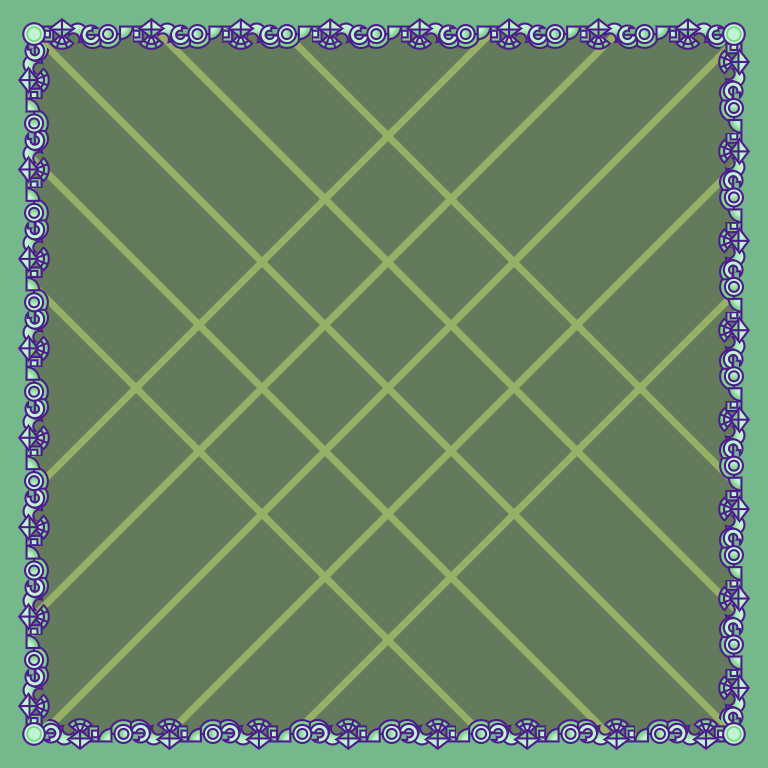
This pattern is drawn by a WebGL 1 fragment shader. Its source:

```glsl
precision highp float;
// A dark square panel crossed by five diagonal bars each way, on a mint ground.
// Its edge carries a chain of inked fans, discs and crescents: one tile of distance
// shapes repeated along a side, and the side turned four times about the centre.

uniform vec2 u_resolution;

// Lengths are in units of half the chain's height; UNIT is that height on the canvas.
#define UNIT 0.01953
#define PANEL_HALF 23.33
#define TILE 5.962
#define FIRST_FAN -21.47
#define GRID_STEP 5.94
#define GRID_HALF_WIDTH 0.24
#define GRID_SHIFT vec2(0.267, -0.267)
#define INK_HALF_WIDTH 0.07

const vec3 GROUND = vec3(0.455, 0.72, 0.55);
const vec3 PANEL = vec3(0.39, 0.48, 0.36);
const vec3 BAR = vec3(0.59, 0.69, 0.40);
const vec3 INK = vec3(0.30, 0.11, 0.55);
const vec3 LEAF = vec3(0.50, 0.82, 0.54);
const vec3 MINT = vec3(0.75, 0.96, 0.82);

// Smoothed coverage of a signed distance, one pixel wide.
float cover(float d) {
  return clamp(0.5 - d * UNIT * min(u_resolution.x, u_resolution.y), 0.0, 1.0);
}

vec3 inkLine(vec3 base, float d) {
  return mix(base, INK, cover(abs(d) - INK_HALF_WIDTH));
}

vec3 paint(vec3 base, float d, vec3 fill) {
  return inkLine(mix(base, fill, cover(d)), d);
}

float box(vec2 p, vec2 halfSize) {
  vec2 d = abs(p) - halfSize;
  return max(d.x, d.y);
}

float disc(vec2 p, float radius) {
  return length(p) - radius;
}

// Distance to the nearest of five bars in each diagonal direction.
float lattice(vec2 p) {
  p -= GRID_SHIFT;
  vec2 across = vec2(p.x + p.y, p.x - p.y) * 0.7071;
  vec2 index = clamp(floor(across / GRID_STEP + 0.5), -2.0, 2.0);
  vec2 d = abs(across - index * GRID_STEP);
  return min(d.x, d.y) - GRID_HALF_WIDTH;
}

// Side frame: x runs clockwise along the edge, y points outward.
vec2 sideFrame(vec2 p) {
  if (abs(p.x) > abs(p.y)) return p.x > 0.0 ? vec2(-p.y, p.x) : vec2(p.y, -p.x);
  return p.y < 0.0 ? -p : p;
}

// Diamond pointing outward above a ribbed fan opening inward.
vec3 paintFan(vec3 col, vec2 p) {
  float ax = abs(p.x);
  float sector = max(disc(p, 0.98), dot(vec2(ax, p.y), vec2(0.64, 0.77)));
  col = paint(col, sector, mix(MINT, LEAF, smoothstep(0.3, 0.7, length(p))));
  if (sector < 0.0) {
    col = inkLine(col, disc(p, 0.66));
    col = inkLine(col, ax * 0.93 + p.y * 0.36);
  }
  float diamond = (ax * 0.6 + abs(p.y - 0.37) * 0.78) - 0.48;
  col = paint(col, diamond, mix(LEAF, MINT, smoothstep(0.1, 0.5, p.y)));
  if (diamond < 0.0) {
    col = inkLine(col, p.x);
    col = inkLine(col, p.y - 0.3);
  }
  return col;
}

vec3 paintTile(vec3 col, vec2 p) {
  // Bracket before the fan.
  vec2 q = p - vec2(-0.9, 0.0);
  col = paint(col, box(q, vec2(0.32, 0.5)), LEAF);
  col = paint(col, box(q - vec2(-0.1, 0.0), vec2(0.2, 0.22)), MINT);

  // Crescent with a dome facing outward.
  q = p - vec2(1.05, 0.08);
  col = paint(col, max(disc(q, 0.62), -disc(q - vec2(-0.3, -0.45), 0.42)),
              mix(LEAF, MINT, smoothstep(-0.3, 0.4, q.y)));

  // Open ring over a cup.
  q = p - vec2(1.93, -0.05);
  col = paint(col, max(disc(q - vec2(0.12, -0.1), 0.78), q.y), LEAF);
  float ring = abs(disc(q, 0.45)) - 0.17;
  col = paint(col, max(ring, -box(q - vec2(0.6, 0.2), vec2(0.5, 0.25))), MINT);

  // Concentric disc over a second cup.
  q = p - vec2(3.07, 0.0);
  col = paint(col, max(disc(q, 0.92), max(q.y, -q.x - 0.5)), LEAF);
  col = paint(col, disc(q, 0.6), MINT);
  col = paint(col, disc(q, 0.33), mix(MINT, LEAF, smoothstep(-0.3, 0.3, q.x)));

  // Quarter disc with its square corner outward.
  q = p - vec2(3.87, 0.5);
  col = paint(col, max(disc(q, 0.84), max(q.y, -q.x)),
              mix(MINT, LEAF, smoothstep(0.3, 0.75, length(q))));
  return paintFan(col, p);
}

void main() {
  vec2 p = (gl_FragCoord.xy - 0.5 * u_resolution) / (min(u_resolution.x, u_resolution.y) * UNIT);

  // Panel and bars.
  vec3 field = mix(PANEL, BAR, cover(lattice(p)));
  vec3 col = mix(GROUND, field, cover(box(p, vec2(PANEL_HALF))));

  // Chain along the edge.
  vec2 side = sideFrame(p) - vec2(0.0, PANEL_HALF);
  if (abs(side.y) < 1.3 && abs(side.x) < PANEL_HALF) {
    float along = mod(side.x - FIRST_FAN + 1.24, TILE) - 1.24;
    col = paintTile(col, vec2(along, side.y));
  }

  // Corner discs.
  vec2 corner = abs(p) - PANEL_HALF;
  col = paint(col, disc(corner, 0.72), MINT);
  col = mix(col, LEAF, cover(abs(disc(corner, 0.46)) - 0.06));
  gl_FragColor = vec4(col, 1.0);
}
```
